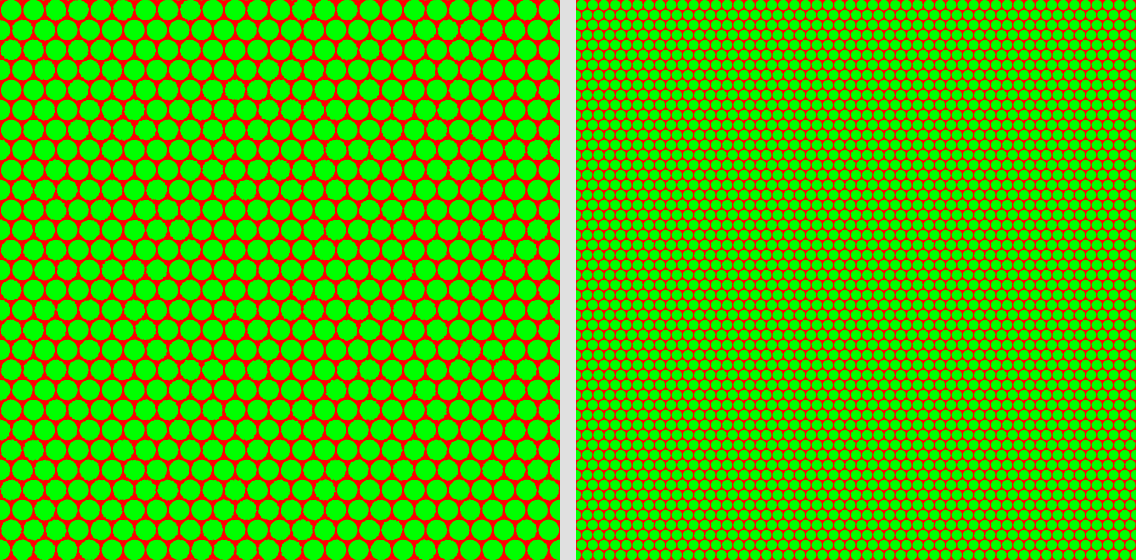
Left, the tile; right, the same tile 2 across and 2 down.
Reproduce this pattern procedurally as a three.js fragment shader.

```glsl
// Staggered rows of green discs on red, packed like a honeycomb.
// Each disc is a distance function whose rim is frayed by wrapping gradient
// noise, with a hashed strength so some discs are smooth and others ragged.

#define COLUMNS 25.0
#define ROWS 28.0
#define RADIUS 0.0183
#define FRAY_MIN 0.0003
#define FRAY_MAX 0.0022
#define FRAY_SCALE 200.0
#define EDGE 0.001
#define DISC_COLOR vec3(0.0, 1.0, 0.0)
#define GROUND_COLOR vec3(1.0, 0.0, 0.0)

varying vec2 vUv;

float hash(vec2 p) {
  vec3 q = fract(vec3(p.xyx) * 0.1031);
  q += dot(q, q.yzx + 33.33);
  return fract((q.x + q.y) * q.z);
}

// Slope of a lattice corner along the offset, wrapped to the period
float corner(vec2 cell, vec2 offset, float period) {
  float angle = 6.28318 * hash(mod(cell, period) + 7.0);
  return dot(vec2(cos(angle), sin(angle)), offset);
}

float gradientNoise(vec2 p, float period) {
  vec2 cell = floor(p);
  vec2 f = fract(p);
  vec2 w = f * f * f * (f * (f * 6.0 - 15.0) + 10.0);
  vec2 e = vec2(1.0, 0.0);
  float low = mix(corner(cell, f, period),
                  corner(cell + e.xy, f - e.xy, period), w.x);
  float high = mix(corner(cell + e.yx, f - e.yx, period),
                   corner(cell + e.xx, f - e.xx, period), w.x);
  return mix(low, high, w.y);
}

// Two octaves of rim noise
float frayNoise(vec2 uv) {
  return gradientNoise(uv * FRAY_SCALE, FRAY_SCALE)
       + 0.5 * gradientNoise(uv * FRAY_SCALE * 2.0, FRAY_SCALE * 2.0);
}

// Signed distance to the nearest disc; discs overlap the neighbouring rows
float discDistance(vec2 uv) {
  vec2 grid = vec2(COLUMNS, ROWS);
  float fray = frayNoise(uv);
  float nearest = 1.0;
  for (int k = -1; k <= 1; k++) {
    float row = floor(uv.y * ROWS) + float(k);
    float stagger = 0.5 * mod(row, 2.0);
    float column = floor(uv.x * COLUMNS - stagger + 0.5);
    vec2 center = vec2(column + stagger, row + 0.5) / grid;
    float roughness = hash(mod(vec2(column, row), grid) + 3.0);
    float rim = RADIUS + fray * mix(FRAY_MIN, FRAY_MAX, roughness);
    nearest = min(nearest, length(uv - center) - rim);
  }
  return nearest;
}

void main() {
  float ground = smoothstep(-EDGE, EDGE, discDistance(vUv));
  gl_FragColor = vec4(mix(DISC_COLOR, GROUND_COLOR, ground), 1.0);
}
```
